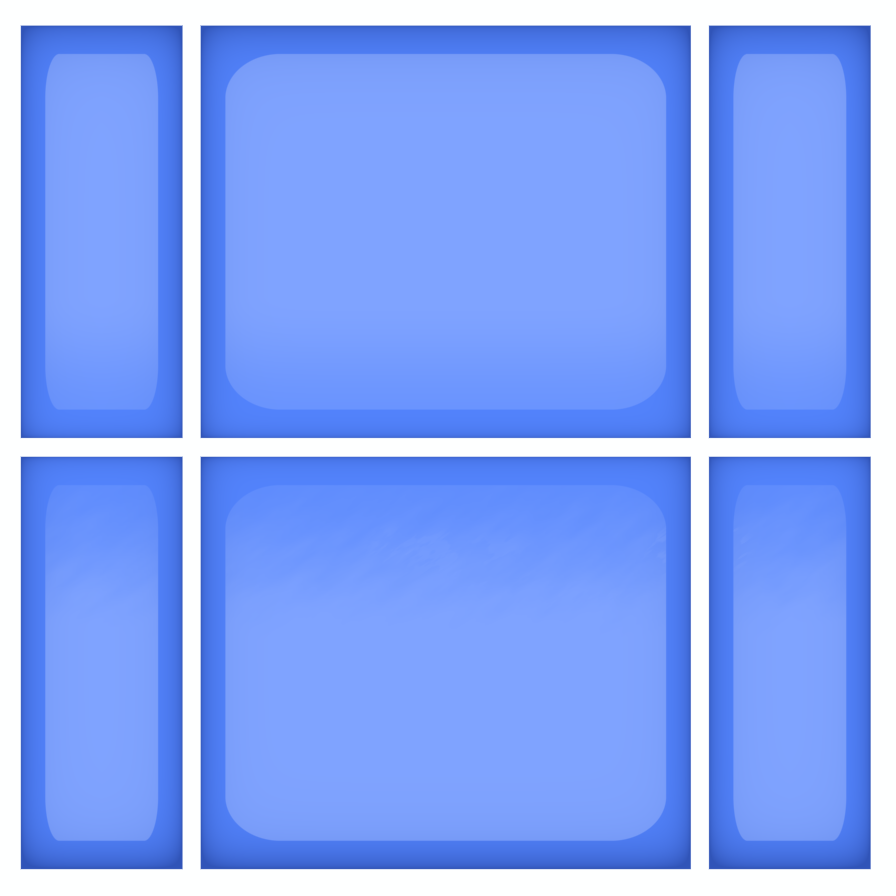
A WebGL 1 fragment shader for this pattern:

```glsl
precision highp float;

uniform vec2 u_resolution;

const vec3 WHITE = vec3(0.995, 1.0, 1.0);
const vec3 LIGHT_BLUE = vec3(0.50, 0.64, 1.0);
const vec3 FRAME_BLUE = vec3(0.325, 0.515, 0.99);
const vec3 DEEP_BLUE = vec3(0.19, 0.33, 0.72);

float hash(vec2 p) {
  vec3 q = fract(vec3(p.xyx) * 0.1031);
  q += dot(q, q.yzx + 33.33);
  return fract((q.x + q.y) * q.z);
}

float noise(vec2 p) {
  vec2 cell = floor(p);
  vec2 f = fract(p);
  f = f * f * (3.0 - 2.0 * f);
  float low = mix(hash(cell), hash(cell + vec2(1.0, 0.0)), f.x);
  float high = mix(hash(cell + vec2(0.0, 1.0)), hash(cell + vec2(1.0)), f.x);
  return mix(low, high, f.y);
}

// Grain drawn out along a rising diagonal
float brushGrain(vec2 p) {
  vec2 along = vec2(dot(p, vec2(0.82, 0.57)), dot(p, vec2(-0.57, 0.82)));
  float grain = 0.0;
  float weight = 0.5;
  vec2 scale = vec2(22.0, 70.0);
  for (int i = 0; i < 3; i++) {
    grain += weight * noise(along * scale + 40.0);
    weight *= 0.5;
    scale *= 2.1;
  }
  return grain;
}

// Approximate distance to a box whose corners are elliptical
float softBox(vec2 p, vec2 halfSize, float corner) {
  vec2 c = max(abs(p) / halfSize - 1.0 + corner, 0.01);
  float len = length(c);
  return (len - corner) * len / length(c / halfSize);
}

float coverage(float dist, float blur) {
  return 1.0 - smoothstep(-blur, blur, dist);
}

// Darkening that fades inward from one edge
float edgeShade(float inset, float reach) {
  return exp(-max(inset, 0.0) / reach);
}

vec3 frameColor(float side, float outer, float bar, float lower) {
  float shade = 0.62 * edgeShade(side, 0.014);
  shade += (0.62 + 0.22 * lower) * edgeShade(outer, 0.022);
  shade += 0.40 * edgeShade(bar, 0.010);
  float rim = 0.35 * edgeShade(min(side, min(outer, bar)), 0.0015);
  return mix(FRAME_BLUE, DEEP_BLUE, min(shade + rim, 1.0));
}

vec3 panelColor(vec2 uv, float bar, float lower, float side, float outer) {
  // Blue wash near the crossbar, longer and rougher below it
  float reach = mix(0.16, 0.20, lower);
  float ragged = (brushGrain(uv) - 0.44) * lower;
  float wash = 1.0 - smoothstep(0.015, reach, bar + 0.045 * ragged);
  vec3 color = mix(LIGHT_BLUE, FRAME_BLUE, wash * mix(0.50, 0.72, lower));

  // Sparse pale bristle marks, mostly toward the right
  float band = smoothstep(0.05, 0.10, bar) * (1.0 - smoothstep(0.14, 0.20, bar));
  float patches = smoothstep(0.48, 0.72, noise(uv * vec2(9.0, 13.0) + 5.0));
  float marks = smoothstep(0.46, 0.58, brushGrain(uv * 1.7 + 3.0));
  float wear = band * patches * marks * lower * smoothstep(0.0, 0.9, uv.x);
  color = mix(color, LIGHT_BLUE, 0.45 * wear);

  float shade = 0.30 * edgeShade(side, 0.020) + 0.42 * edgeShade(outer, 0.025);
  return mix(color, DEEP_BLUE, shade);
}

void main() {
  vec2 uv = gl_FragCoord.xy / u_resolution;
  float pixel = 1.0 / min(u_resolution.x, u_resolution.y);

  // Mirrored layout: wide centre column, narrow sides, two rows
  vec2 fold = abs(uv - vec2(0.4975, 0.5007));
  float narrow = step(0.284, fold.x);
  float lower = 1.0 - step(0.5007, uv.y);
  vec2 center = vec2(0.384 * narrow, 0.2406);
  vec2 paneHalf = vec2(mix(0.2735, 0.0902, narrow), 0.2301);
  vec2 panelHalf = vec2(mix(0.246, 0.0630, narrow), 0.1985);
  vec2 local = fold - center;

  float side = paneHalf.x - abs(local.x);
  float outer = paneHalf.y - local.y;
  float bar = paneHalf.y + local.y;

  float pane = coverage(-min(side, min(outer, bar)), 0.8 * pixel);
  float panel = coverage(softBox(local, panelHalf, 0.25), 0.9 * pixel);

  vec3 frame = frameColor(side, outer, bar, lower);
  vec3 inset = panelColor(uv, bar, lower, side, outer);
  vec3 color = mix(WHITE, mix(frame, inset, panel), pane);
  gl_FragColor = vec4(color, 1.0);
}
```
